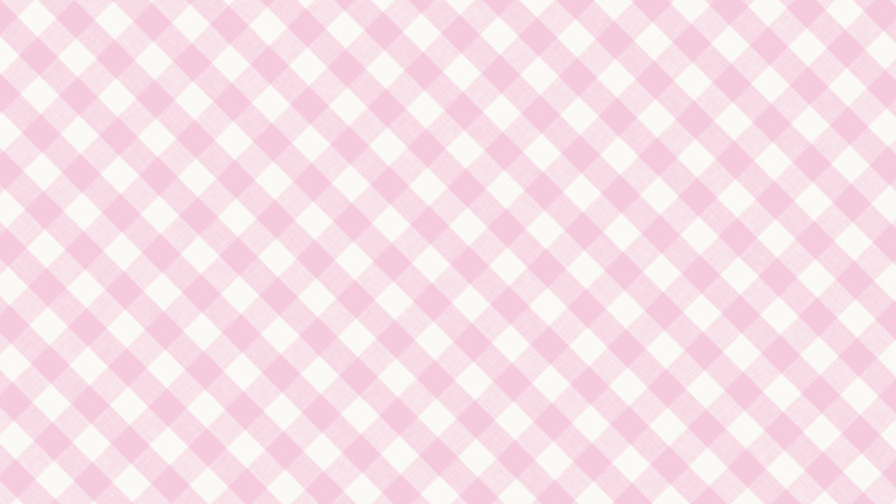
Give the GLSL for this pattern, as a Shadertoy shader.

```glsl
// Diagonal pink and cream gingham cloth with a fine woven grain.

const vec3 CREAM = vec3(0.984, 0.975, 0.962);
const vec3 PINK = vec3(0.961, 0.797, 0.868);

// Diagonal axes are x - y and x + y, in units of the canvas height.
const vec2 CHECK_PERIOD = vec2(0.1588, 0.1470);
const vec2 CHECK_OFFSET = vec2(-0.8917, 1.0382);  // centre of a cream check
const float CREAM_HALF_WIDTH = 0.25;              // fraction of a period
const float EDGE_SOFTNESS = 0.024;                // fraction of a period

const vec2 BAND_TINT = vec2(0.48, 0.64);  // pink of a band lying alone
const float YARN_CONTRAST = 0.28;         // mottling of the single bands
const float CLOTH_CONTRAST = 0.015;
const vec2 YARN_SIZE = vec2(0.030, 0.0042);  // length, thickness
const float FIBRE_SIZE = 0.0035;

float hash(vec2 p) {
    vec3 q = fract(vec3(p.xyx) * 0.1031);
    q += dot(q, q.yzx + 33.33);
    return fract((q.x + q.y) * q.z);
}

float valueNoise(vec2 p) {
    vec2 cell = floor(p);
    vec2 f = fract(p);
    f = f * f * (3.0 - 2.0 * f);
    float low = mix(hash(cell), hash(cell + vec2(1.0, 0.0)), f.x);
    float high = mix(hash(cell + vec2(0.0, 1.0)), hash(cell + 1.0), f.x);
    return mix(low, high, f.y);
}

// Coverage of the pink bands across both diagonal axes.
vec2 bands(vec2 diagonal) {
    vec2 t = (diagonal - CHECK_OFFSET) / CHECK_PERIOD;
    vec2 edge = max(vec2(EDGE_SOFTNESS), 0.4 * fwidth(t));
    vec2 fromCream = abs(fract(t + 0.5) - 0.5);
    return smoothstep(CREAM_HALF_WIDTH - edge, CREAM_HALF_WIDTH + edge, fromCream);
}

// Uneven yarns crossing each other, centred on zero.
float yarnGrain(vec2 p, vec2 diagonal) {
    float warp = valueNoise(diagonal / YARN_SIZE + 400.0);
    float weft = valueNoise(diagonal.yx / YARN_SIZE + 900.0);
    float fibre = valueNoise(p / FIBRE_SIZE + 300.0);
    return (warp + weft + fibre) / 3.0 - 0.5;
}

void mainImage(out vec4 fragColor, in vec2 fragCoord) {
    vec2 p = fragCoord / iResolution.y;
    vec2 diagonal = vec2(p.x - p.y, p.x + p.y);

    vec2 band = bands(diagonal);
    float grain = yarnGrain(p, diagonal);

    // Crossings take full colour; single bands blend pink and cream yarns.
    float crossing = band.x * band.y;
    vec2 single = band - crossing;
    float tint = crossing + dot(single, BAND_TINT + YARN_CONTRAST * grain);

    vec3 color = mix(CREAM, PINK, tint) - CLOTH_CONTRAST * grain;
    fragColor = vec4(color, 1.0);
}
```
